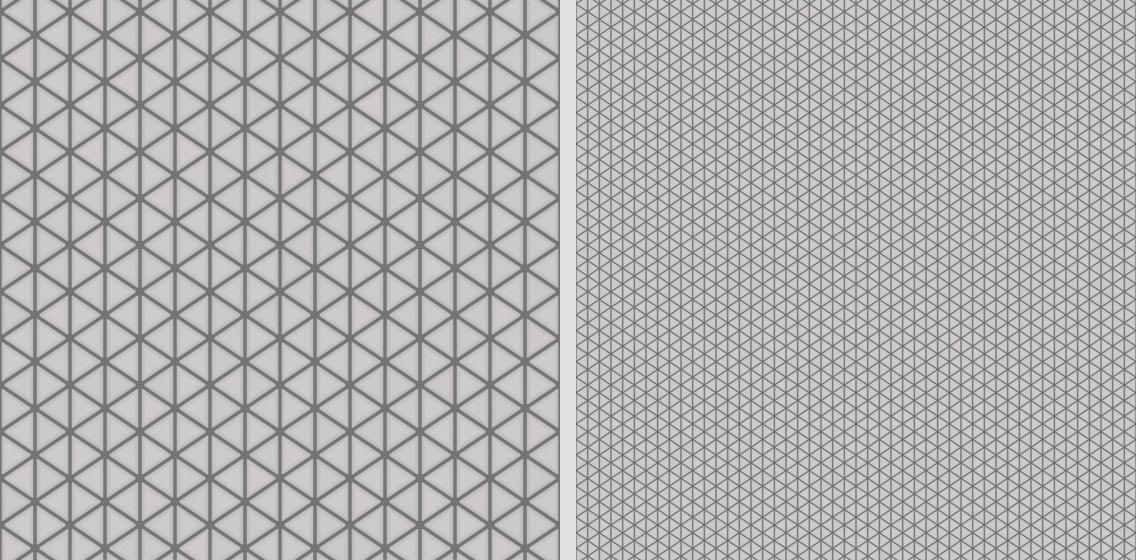
Left, the tile; right, the same tile 3 across and 3 down.
Give the GLSL for this pattern, as a three.js fragment shader.

```glsl
// Pale triangular panels held by a grey lattice of struts with round hubs.
varying vec2 vUv;

const float COLUMNS = 16.0;           // vertical struts across
const float ROWS = 12.0;              // hubs along each vertical strut
const float ROW_SHIFT = 0.75;         // height of the first hub, in rows
const float STRUT_HALF = 0.0030;      // half width of a strut
const float HUB_RADIUS = 0.0078;
const float JOINT_BLEND = 0.0016;     // rounding where struts meet hubs
const float EDGE_SOFT = 0.0012;
const float SHADE_REACH = 0.0100;     // width of the shading inside a panel
const float TONE_VARIATION = 0.012;
const float GRAIN = 0.005;
const vec3 STRUT_COLOR = vec3(0.445);
const vec3 RIDGE_COLOR = vec3(0.490);
const vec3 RIM_COLOR = vec3(0.735);
const vec3 PANEL_COLOR = vec3(0.798);
const vec3 WARM_TINT = vec3(0.012, -0.003, -0.006);
const float TAU = 6.2831853;

float hash(vec2 p) {
  vec3 q = fract(vec3(p.xyx) * 0.1031);
  q += dot(q, q.yzx + 33.33);
  return fract((q.x + q.y) * q.z);
}

// Distance to the nearest whole number.
float toInteger(float x) {
  return abs(fract(x + 0.5) - 0.5);
}

float smoothMin(float a, float b, float k) {
  float h = max(k - abs(a - b), 0.0) / k;
  return min(a, b) - 0.25 * h * h * k;
}

// Layered sines with whole frequencies, so the grain wraps.
float grain(vec2 uv) {
  vec2 p = uv * TAU;
  float s = sin(61.0 * p.x + 2.0 * sin(17.0 * p.y));
  s += sin(73.0 * p.y + 2.0 * sin(23.0 * p.x));
  s += sin(97.0 * p.x - 83.0 * p.y);
  return s / 3.0;
}

void main() {
  // Three strut directions: vertical, falling and rising.
  float column = vUv.x * COLUMNS;
  float row = vUv.y * ROWS - ROW_SHIFT;
  float falling = row + 0.5 * column;
  float rising = row - 0.5 * column;
  float slope = length(vec2(0.5 * COLUMNS, ROWS));
  float strutDist = min(toInteger(column) / COLUMNS,
                        min(toInteger(falling), toInteger(rising)) / slope);

  // Nearest hub; alternate columns are offset by half a row.
  float nearColumn = floor(column + 0.5);
  float hubRow = fract(row + 0.5 * nearColumn + 0.5) - 0.5;
  vec2 hubOffset = vec2((column - nearColumn) / COLUMNS, hubRow / ROWS);
  float hubDist = length(hubOffset);

  float frame = smoothMin(strutDist - STRUT_HALF, hubDist - HUB_RADIUS, JOINT_BLEND);

  // Panel shading, with a slight tone and tint of its own.
  vec2 panelId = vec2(mod(floor(column), COLUMNS),
                      mod(floor(falling) + floor(rising), 2.0 * ROWS));
  float shade = smoothstep(0.0, SHADE_REACH, frame);
  vec3 panel = mix(RIM_COLOR, PANEL_COLOR, shade);
  panel += TONE_VARIATION * (hash(panelId) - 0.5);
  panel += WARM_TINT * smoothstep(0.7, 1.0, hash(panelId + 41.0));
  panel += GRAIN * grain(vUv);

  // Lighter ridge along each strut, and a ring of six dots on each hub.
  float onHub = 1.0 - smoothstep(0.8, 1.0, hubDist / HUB_RADIUS);
  float ridge = 1.0 - smoothstep(0.0, 0.0018, strutDist);
  float angle = atan(hubOffset.y, hubOffset.x + 1e-6);
  float ring = 1.0 - smoothstep(0.0, 0.0022, abs(hubDist - 0.0038));
  float dots = ring * (0.5 + 0.5 * cos(6.0 * angle));
  vec3 strut = mix(STRUT_COLOR, RIDGE_COLOR, mix(0.7 * ridge, dots, onHub));

  float cover = 1.0 - smoothstep(-EDGE_SOFT, EDGE_SOFT, frame);
  gl_FragColor = vec4(mix(panel, strut, cover), 1.0);
}
```
